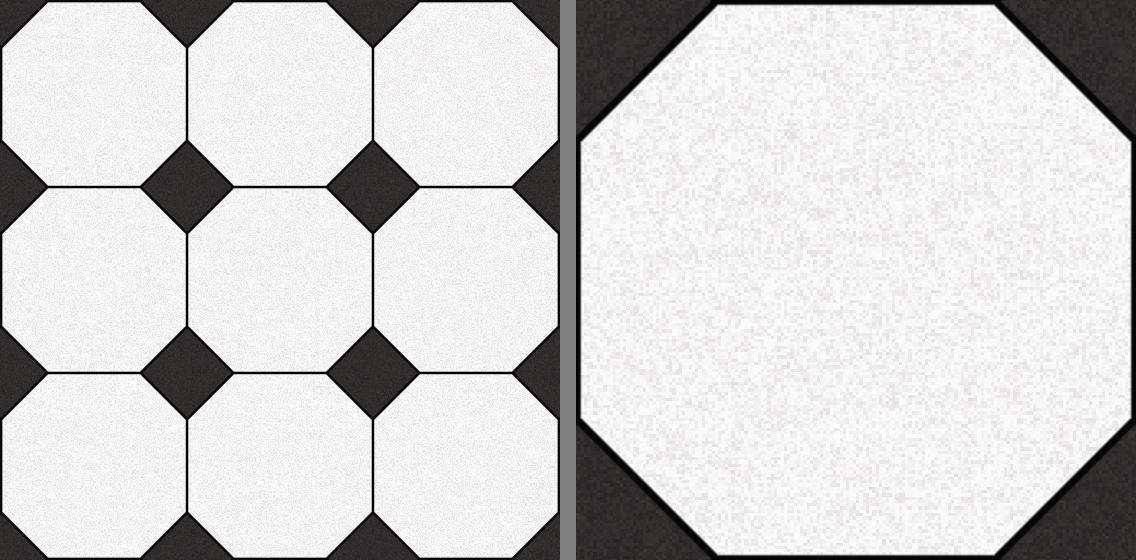
Left, the full canvas; right, a detail of the centre.
Give the GLSL for this pattern, as a WebGL 1 fragment shader.

```glsl
precision highp float;
// Three by three white octagon floor tiles with dark diamond insets, black joints and fine grain.

uniform vec2 u_resolution;

const float PITCH = 0.332;            // tile spacing; leaves a thin joint at the border
const float INSET = 0.25;             // diamond half diagonal, in tiles
const float JOINT_HALF_WIDTH = 0.0022;
const float GRAIN_CELLS = 512.0;      // grain cells across the canvas

const vec3 WHITE_GLAZE = vec3(0.990, 0.988, 0.988);
const vec3 WHITE_SPECK = vec3(0.875, 0.862, 0.862);
const vec3 DARK_LOW = vec3(0.145, 0.138, 0.138);
const vec3 DARK_HIGH = vec3(0.220, 0.212, 0.208);
const vec3 JOINT_COLOR = vec3(0.020);

float hash(vec2 p) {
  vec3 q = fract(vec3(p.xyx) * 0.1031);
  q += dot(q, q.yzx + 33.33);
  return fract((q.x + q.y) * q.z);
}

float valueNoise(vec2 p) {
  vec2 cell = floor(p);
  vec2 f = fract(p);
  f = f * f * (3.0 - 2.0 * f);
  float low = mix(hash(cell), hash(cell + vec2(1.0, 0.0)), f.x);
  float high = mix(hash(cell + vec2(0.0, 1.0)), hash(cell + vec2(1.0, 1.0)), f.x);
  return mix(low, high, f.y);
}

// Signed distance to the octagon edge in tiles, positive inside it.
float octagonDistance(vec2 tilePos, float inset) {
  vec2 q = abs(fract(tilePos) - 0.5);
  float side = 0.5 - max(q.x, q.y);
  float chamfer = (1.0 - q.x - q.y - inset) * 0.70711;
  return min(side, chamfer);
}

// Sharp specks with a little soft mottling and faint horizontal streaks.
float grain(vec2 uv, float cells) {
  float speck = hash(floor(uv * cells));
  float mottle = valueNoise(uv * cells * 0.3 + 17.0);
  float streak = valueNoise(uv * cells * vec2(0.05, 0.4) + 71.0);
  return 0.76 * speck + 0.14 * mottle + 0.10 * streak;
}

void main() {
  vec2 uv = gl_FragCoord.xy / u_resolution;
  float pixel = 1.0 / min(u_resolution.x, u_resolution.y);
  float softness = max(0.75 * pixel, 0.001);

  vec2 tilePos = (uv - 0.5) / PITCH + 0.5;
  float d = octagonDistance(tilePos, INSET) * PITCH;
  float g = grain(uv, GRAIN_CELLS);

  // Tile surfaces
  vec3 white = mix(WHITE_GLAZE, WHITE_SPECK, g * g);
  vec3 dark = mix(DARK_LOW, DARK_HIGH, g);
  vec3 color = mix(dark, white, smoothstep(-softness, softness, d));

  // Joints along every octagon and diamond edge
  float joint = 1.0 - smoothstep(-softness, softness, abs(d) - JOINT_HALF_WIDTH);
  color = mix(color, JOINT_COLOR, joint);

  gl_FragColor = vec4(color, 1.0);
}
```
